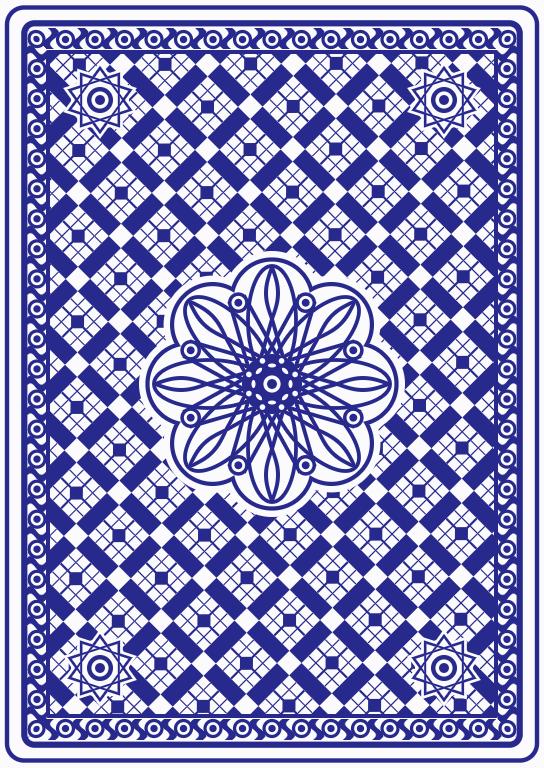
Reproduce this pattern procedurally as a WebGL 1 fragment shader.

```glsl
precision highp float;
uniform vec2 u_resolution;

const float PI = 3.14159265;
const float CARD_HEIGHT = 768.0; // card units along the canvas height
const vec3 PAPER = vec3(0.985, 0.985, 0.992);
const vec3 INK = vec3(0.155, 0.162, 0.55);

float fill(float d, float aa) {
  return clamp(0.5 - d / aa, 0.0, 1.0);
}

float stroke(float d, float halfWidth, float aa) {
  return fill(abs(d) - halfWidth, aa);
}

float roundBox(vec2 p, vec2 halfSize, float radius) {
  vec2 q = abs(p) - halfSize + radius;
  return length(max(q, 0.0)) + min(max(q.x, q.y), 0.0) - radius;
}

vec2 rotate(vec2 p, float a) {
  float c = cos(a), s = sin(a);
  return vec2(c * p.x - s * p.y, s * p.x + c * p.y);
}

// Folds the plane into one of n sectors centred on the +y axis
vec2 fold(vec2 p, float n) {
  float sector = 2.0 * PI / n;
  float a = mod(atan(p.x, p.y) + 0.5 * sector, sector) - 0.5 * sector;
  return length(p) * vec2(sin(a), cos(a));
}

float ellipse(vec2 p, vec2 axes) {
  float k = length(p / axes);
  return k * (k - 1.0) / max(length(p / (axes * axes)), 0.0001);
}

// Ring with a dot, clearing whatever lies beneath
float eye(float ink, vec2 p, float radius, float aa) {
  float r = length(p);
  ink = max(ink, fill(r - radius, aa));
  ink *= 1.0 - fill(r - 0.66 * radius, aa);
  return max(ink, fill(r - 0.38 * radius, aa));
}

// Diagonal lattice: broad bars, pale crossings, thin panes and squares
float lattice(vec2 p, float aa) {
  float pitch = 60.55;
  vec2 q = p - vec2(0.007 * p.y, 0.0058 * p.x) - vec2(-23.6, 234.6);
  vec2 diagonal = vec2(q.x + q.y, q.x - q.y) * 0.70711;
  vec2 a = abs(fract(diagonal / pitch + 0.5) - 0.5) * pitch;
  float inner = 21.6;
  float bars = fill(inner - max(a.x, a.y), aa);
  float crossings = fill(inner - min(a.x, a.y), aa);
  vec2 side = abs(a - 11.5);
  float panes = max(fill(min(a.x, a.y) - 1.1, aa), fill(min(side.x, side.y) - 0.6, aa));
  panes *= 1.0 - bars;
  float squares = fill((a.x + a.y) * 0.70711 - 6.5, aa);
  return max(max(bars * (1.0 - crossings), panes), squares);
}

// Border scroll: x runs along the edge, y across it
float scroll(vec2 p, float pitch, float aa) {
  float x = mod(p.x + 0.5 * pitch, pitch) - 0.5 * pitch;
  float gap = mod(p.x, pitch) - 0.5 * pitch;
  float curl = (gap - 4.5 * sin(p.y * PI / 11.0)) * 0.7;
  float ink = fill(max(abs(curl) - 2.7, abs(p.y) - 10.5), aa);
  return eye(ink, vec2(x, p.y + 1.0), 9.6, aa);
}

// Ten-pointed corner star made of crossing chords
float star(float ink, vec2 p, float aa) {
  vec2 q = fold(p, 10.0);
  q.x = abs(q.x);
  float reach = 32.0 * cos(0.3 * PI);
  float edge = dot(q, vec2(sin(0.3 * PI), cos(0.3 * PI))) - reach;
  float nearChord = dot(q, vec2(sin(0.1 * PI), cos(0.1 * PI))) - reach;
  float farChord = dot(q, vec2(-sin(0.1 * PI), cos(0.1 * PI))) - reach;
  ink *= 1.0 - fill(min(edge - 4.0, length(p) - 29.0), aa);
  float chords = fill(min(abs(nearChord), abs(farChord)) - 1.0, aa) * fill(edge, aa);
  ink = max(ink, max(stroke(edge, 1.3, aa), chords));
  return eye(ink, p, 13.0, aa);
}

// Leaf at the petal tip whose two sides cross and run on past the centre
float strand(vec2 p) {
  float side = p.y > 65.0 ? 6.0 * sin(PI * (p.y - 65.0) / 52.0) : 0.29 * (65.0 - p.y);
  float d = abs(abs(p.x) - side) * 0.95;
  return max(d, max(p.y - 117.0, -80.0 - p.y));
}

float medallion(float ink, vec2 p, float aa) {
  float r = length(p);
  vec2 petal = fold(p, 8.0);
  vec2 notch = fold(rotate(p, PI / 8.0), 8.0);
  float outline = min(length(petal - vec2(0.0, 84.0)) - 42.0, r - 95.0);
  ink *= 1.0 - fill(outline - 7.0, aa);
  ink = max(ink, stroke(outline + 1.5, 2.1, aa));
  float web = 1000.0;
  for (int i = 0; i < 8; i++) {
    vec2 q = rotate(p, float(i) * PI / 4.0);
    float loop = abs(ellipse(q - vec2(0.0, 63.0), vec2(24.0, 55.0)));
    web = min(web, min(loop, strand(q)));
  }
  ink = max(ink, fill(web - 1.9, aa));
  // Dense heart with small pale openings
  float holes = max(fill(length(notch - vec2(0.0, 25.0)) - 2.8, aa),
                    fill(ellipse(petal - vec2(0.0, 18.5), vec2(4.0, 2.0)), aa));
  ink = max(ink, fill(r - 30.0, aa)) * (1.0 - holes);
  ink = eye(ink, notch - vec2(0.0, 88.0), 10.3, aa);
  return eye(ink, p, 13.0, aa);
}

void main() {
  float aa = CARD_HEIGHT / u_resolution.y;
  vec2 p = (gl_FragCoord.xy - 0.5 * u_resolution) * aa;
  vec2 a = abs(p);

  // Patterned field and its ornaments
  float ink = medallion(star(lattice(p, aa), a - vec2(172.0, 284.0), aa), p, aa);

  // Scrolled border and frames
  float field = roundBox(p, vec2(224.0, 332.0), 0.0);
  vec2 rail = vec2(236.0, 345.5);
  bool onSide = a.x - rail.x > a.y - rail.y;
  float border = onSide ? scroll(vec2(p.y - 15.0, a.x - rail.x), 30.04, aa)
                        : scroll(vec2(p.x, a.y - rail.y), 29.5, aa);
  float band = roundBox(p, vec2(250.5, 363.5), 13.0);
  ink = mix(border * fill(band, aa), ink, fill(field, aa));
  ink = max(ink, stroke(field, 2.0, aa));
  ink = max(ink, stroke(band + 2.8, 3.1, aa));
  ink = max(ink, stroke(roundBox(p, vec2(265.0, 376.5), 17.0), 2.2, aa));

  gl_FragColor = vec4(mix(PAPER, INK, ink), 1.0);
}
```
